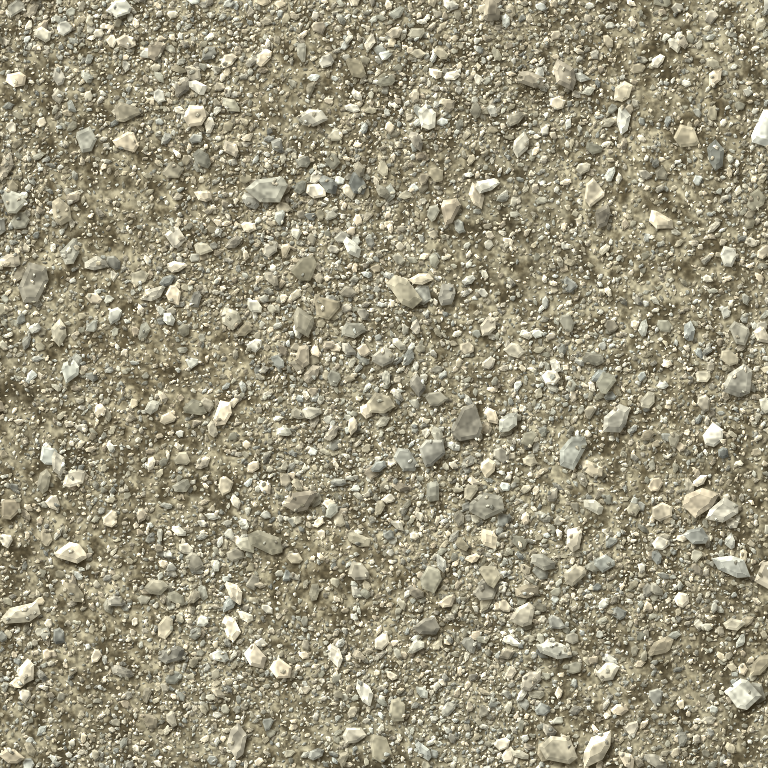
Give the GLSL for this texture, as a Shadertoy shader.

```glsl
vec4 hash4(vec3 p) {
    vec4 q = fract(p.xyzx * vec4(.1031, .1030, .0973, .1099));
    q += dot(q, q.wzxy + 33.33);
    return fract((q.xxyz + q.yzzw) * q.zywx);
}

float noise(vec2 p) {
    vec2 i = floor(p), f = fract(p);
    f = f * f * (3. - 2. * f);
    float low = mix(hash4(vec3(i, 5.)).x, hash4(vec3(i + vec2(1, 0), 5.)).x, f.x);
    float high = mix(hash4(vec3(i + vec2(0, 1), 5.)).x, hash4(vec3(i + 1., 5.)).x, f.x);
    return mix(low, high, f.y);
}

float fbm(vec2 p) {
    float sum = 0., weight = .5;
    for (int i = 0; i < 4; i++) {
        sum += weight * noise(p);
        p = mat2(1.6, 1.2, -1.2, 1.6) * p + 7.3;
        weight *= .55;
    }
    return sum / 1.01;
}

// Irregular convex polygon: signed distance, then normal of the nearest side
vec3 chippedPolygon(vec2 p, float radius, float seed) {
    vec3 nearest = vec3(-10., 0., 0.);
    for (int i = 0; i < 6; i++) {
        float k = float(i) + 1.;
        float jitter = fract(seed * 37.7 * k + k * .37);
        float angle = (k + .6 * jitter) * 1.0472;
        vec2 normal = vec2(cos(angle), sin(angle));
        float reach = radius * (.72 + .4 * fract(seed * 91.3 * k + .23));
        float d = dot(p, normal) - reach;
        if (d > nearest.x) nearest = vec3(d, normal);
    }
    nearest.x = max(nearest.x, length(p) - radius * 1.3);
    return nearest;
}

// One size class of stones, scattered over a jittered grid
vec3 scatterStones(vec3 color, vec2 uv, float cells, float density, float seed) {
    vec2 grid = uv * cells;
    float pixel = cells / iResolution.y;
    vec2 toLight = vec2(-.6, .8);
    float grit = noise(uv * 230.) - .5;
    float mottle = noise(uv * 75. + 9.) - .5;

    for (int y = -1; y <= 1; y++)
    for (int x = -1; x <= 1; x++) {
        vec2 id = floor(grid) + vec2(x, y);
        vec4 place = hash4(vec3(id, seed));
        vec4 look = hash4(vec3(id, seed + 17.));
        float clump = smoothstep(.2, .8, noise(id / cells * 8. + 3.));
        if (place.x > density * (.6 + .75 * clump)) continue;

        vec2 p = grid - id - .15 - .7 * place.yz;
        if (dot(p, p) > 1.2) continue;
        float angle = 6.2832 * look.w;
        mat2 turn = mat2(cos(angle), sin(angle), -sin(angle), cos(angle));
        vec2 stretch = vec2(.85, 1. + .6 * place.w);
        float radius = mix(.24, .43, look.x * look.x);
        vec2 q = turn * p * stretch;
        vec3 side = chippedPolygon(q, radius, look.y);

        // Cast shadow
        vec2 shadowPoint = turn * (p + toLight * .12) * stretch;
        float shadow = chippedPolygon(shadowPoint, radius, look.y).x;
        shadow = clamp(.5 - shadow / (.13 + pixel), 0., 1.);
        color = mix(color, vec3(.16, .14, .10), .68 * shadow);

        // Mineral tint: blue grey through pale cream
        float tone = fract(look.z * 7.1 + place.y * 3.7);
        vec3 stone = mix(vec3(.62, .63, .60), vec3(.82, .77, .67), look.z);
        stone *= .72 + .56 * tone;
        stone *= 1. + .3 * grit + .24 * mottle;

        // Chipped faces
        float bevel = 1. - smoothstep(0., pixel, -side.x - radius * (.15 + .3 * place.w));
        float facing = dot(side.yz * turn, toLight);
        stone *= 1. + bevel * (.32 * facing + .02);
        float crease = dot(q, vec2(.8, .6)) - radius * (look.z - .5);
        stone *= mix(.92, 1.09, clamp(.5 + crease / (2. * pixel), 0., 1.));

        // Dust over partly buried stones
        float dust = .6 * pow(fract(look.x * 5.3 + place.z), 2.);
        stone = mix(stone, vec3(.57, .55, .46) * (1. + .3 * grit), dust);
        color = mix(color, stone, clamp(.5 - side.x / pixel, 0., 1.));
    }
    return color;
}

void mainImage(out vec4 fragColor, in vec2 fragCoord) {
    vec2 uv = fragCoord / iResolution.y;

    // Sandy soil
    float soil = smoothstep(.22, .78, fbm(uv * 75.));
    vec3 color = mix(vec3(.36, .33, .26), vec3(.70, .67, .57), soil);
    color *= .88 + .24 * fbm(uv * 6.);
    color *= .8 + .4 * noise(uv * 260. + 4.);

    // Fine grit first, then ever larger stones
    float cells = 170., density = .78;
    for (int i = 0; i < 6; i++) {
        color = scatterStones(color, uv, cells, density, 11. + 31. * float(i));
        cells /= 1.56;
        density *= .76;
    }

    // Loose crumbs over everything
    color = scatterStones(color, uv + .37, 120., .12, 251.);

    // Broad dust patches and sunlit contrast
    color *= mix(vec3(.95, .94, .91), vec3(1.03, 1.04, 1.03), fbm(uv * 4. + 20.));
    color = (color - .5) * 1.16 + .535;
    fragColor = vec4(clamp(color, 0., 1.), 1.);
}
```
